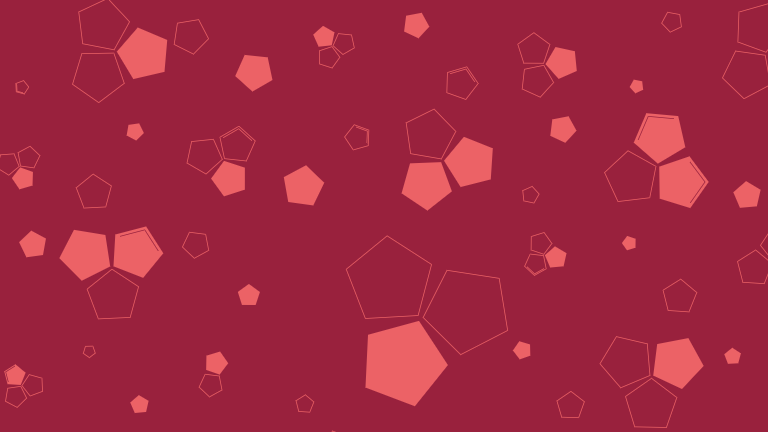
Write a WebGL 1 fragment shader that draws this background.

```glsl
precision highp float;

// Flat coral pentagons, solid and outlined, scattered over a wine ground.
// A checkerboard of cells alternates hub clusters, whose pentagons meet at a
// corner, with pairs of small loose ones; one large cluster clears its own room.

uniform vec2 u_resolution;

const float TAU = 6.2831853;
const float SECTOR = TAU / 5.0;
const float CELL = 0.25;
const float LINE_WIDTH = 0.0017;
const float ACCENT_CHANCE = 0.17;
const float BIG_RADIUS = 0.104;
const vec3 WINE = vec3(0.60, 0.13, 0.24);
const vec3 CORAL = vec3(0.925, 0.385, 0.40);

float hash(vec2 cell, float seed) {
  return fract(sin(dot(cell, vec2(12.99, 78.23)) + seed * 37.72) * 43758.5);
}

vec2 direction(float angle) {
  return vec2(cos(angle), sin(angle));
}

// Box-filtered coverage of a thin line at signed distance d.
float lineCoverage(float d, float pixel) {
  float halfWidth = 0.5 * LINE_WIDTH;
  return clamp((d + halfWidth) / pixel + 0.5, 0.0, 1.0)
       - clamp((d - halfWidth) / pixel + 0.5, 0.0, 1.0);
}

// One pentagon with a corner at angle turn; the accent is an inset line
// that follows the two sides next to that corner.
vec3 pentagon(vec3 under, vec2 q, float radius, float turn,
              bool solid, bool accented, float pixel) {
  float reach = length(q);
  if (reach > radius + 2.0 * pixel) return under;

  vec2 axis = direction(turn);
  float angle = atan(dot(q, vec2(-axis.y, axis.x)), dot(q, axis));
  float fold = mod(angle, SECTOR) - 0.5 * SECTOR;
  float d = reach * cos(fold) - radius * cos(0.5 * SECTOR);

  float body = solid ? clamp(0.5 - d / pixel, 0.0, 1.0) : lineCoverage(d, pixel);
  vec3 color = mix(under, CORAL, body);
  if (accented && abs(angle) < 0.94 * SECTOR) {
    float accent = lineCoverage(d + 0.11 * radius, pixel);
    color = mix(color, solid ? WINE : CORAL, accent);
  }
  return color;
}

// Up to three pentagons around a hub, the first solidCount of them filled.
vec3 cluster(vec3 color, vec2 q, float radius, float turn, float count,
             float solidCount, float accentChance, vec2 cell, float pixel) {
  for (int i = 0; i < 3; i++) {
    float k = float(i);
    if (k >= count) break;
    float angle = turn + k * TAU / 3.0;
    vec2 centre = direction(angle) * radius * 1.07;
    bool accented = hash(cell, 20.0 + k) < accentChance;
    color = pentagon(color, q - centre, radius, angle + 0.5 * SECTOR,
                     k < solidCount, accented, pixel);
  }
  return color;
}

// A jittered hub cluster; sizes are spread evenly over the cells.
vec3 clusterCell(vec3 color, vec2 p, vec2 middle, vec2 cell, vec2 bigHub, float pixel) {
  float rank = fract(dot(cell, vec2(0.618, 0.1)));
  float radius = mix(0.026, 0.063, smoothstep(0.15, 0.75, rank));
  float extent = 2.1 * radius;
  vec2 jitter = vec2(hash(cell, 1.0), hash(cell, 2.0)) - 0.5;
  vec2 hub = middle + jitter * (0.15 - extent);
  if (distance(hub, bigHub) < 2.1 * BIG_RADIUS + extent) return color;

  float count = hash(cell, 3.0) < 0.12 ? 2.0 : 3.0;
  float solidCount = hash(cell, 4.0) > 0.82 ? 2.0 : 1.0;
  return cluster(color, p - hub, radius, TAU * hash(cell, 5.0), count,
                 solidCount, ACCENT_CHANCE, cell, pixel);
}

// A loose solid pentagon and a loose outlined one on opposite sides of a cell.
vec3 looseCell(vec3 color, vec2 p, vec2 middle, vec2 cell, vec2 bigHub, float pixel) {
  float quarter = floor(4.0 * hash(cell, 6.0)) + 0.5;
  float side = quarter * TAU / 4.0 + 0.8 * (hash(cell, 7.0) - 0.5);
  for (int i = 0; i < 2; i++) {
    float k = float(i);
    bool solid = i == 0;
    float size = hash(cell, 8.0 + k);
    float radius = solid ? mix(0.013, 0.050, size * size) : mix(0.013, 0.053, size);
    vec2 centre = middle + 0.085 * direction(side + k * TAU / 2.0);
    if (distance(centre, bigHub) < 2.1 * BIG_RADIUS + radius) continue;
    color = pentagon(color, p - centre, radius, TAU * hash(cell, 10.0 + k),
                     solid, hash(cell, 12.0 + k) < ACCENT_CHANCE, pixel);
  }
  return color;
}

void main() {
  float pixel = 1.0 / u_resolution.y;
  vec2 p = gl_FragCoord.xy * pixel;
  vec2 bigHub = vec2(0.547 * u_resolution.x * pixel, 0.264);
  vec2 gridStart = vec2(-0.11, 0.0);
  vec2 home = floor((p - gridStart) / CELL);

  vec3 color = cluster(WINE, p - bigHub, BIG_RADIUS, 4.35, 3.0, 1.0, 0.0, vec2(0.0), pixel);
  for (int y = -1; y <= 1; y++) {
    for (int x = -1; x <= 1; x++) {
      vec2 cell = home + vec2(float(x), float(y));
      vec2 middle = gridStart + (cell + 0.5) * CELL;
      bool even = mod(cell.x + cell.y, 2.0) < 0.5;
      color = even ? clusterCell(color, p, middle, cell, bigHub, pixel)
                   : looseCell(color, p, middle, cell, bigHub, pixel);
    }
  }
  gl_FragColor = vec4(color, 1.0);
}
```
